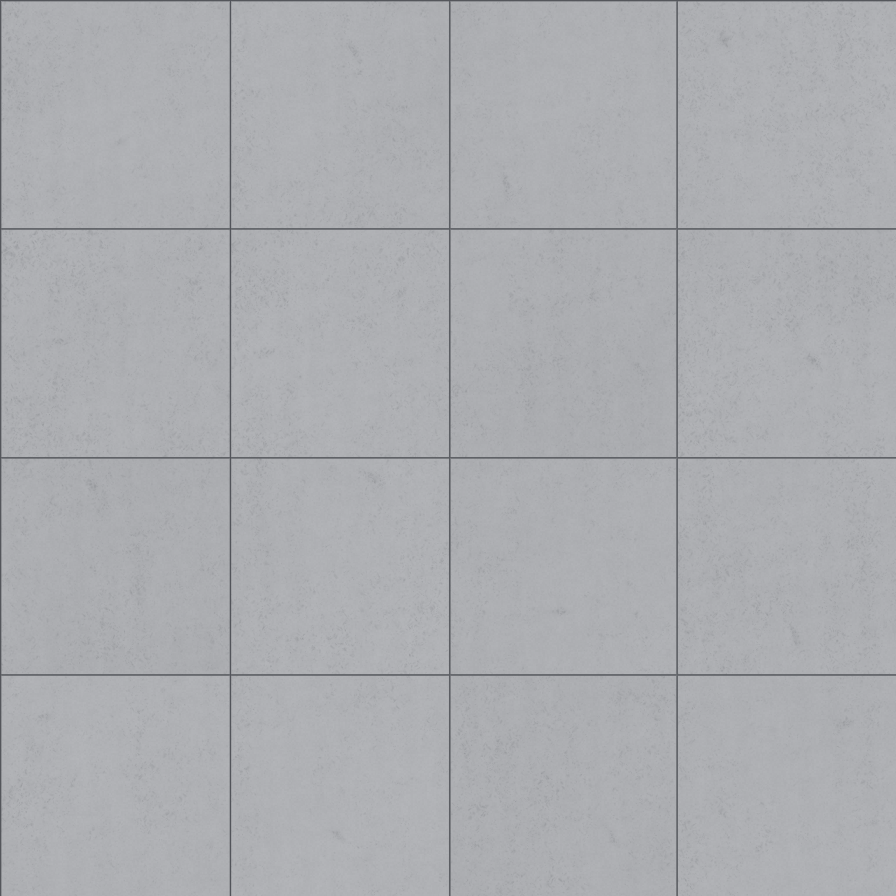
A three.js fragment shader for this texture:

```glsl
varying vec2 vUv;

const vec3 CONCRETE = vec3(0.683, 0.689, 0.703);
const vec3 PIT = vec3(0.50, 0.51, 0.525);
const vec3 JOINT = vec3(0.32, 0.33, 0.35);

// Slightly uneven joint positions between the four columns and four rows
const vec3 COLUMN_CUTS = vec3(0.2572, 0.5020, 0.7557);
const vec3 ROW_CUTS = vec3(0.2467, 0.4890, 0.7445);
const float OUTER_JOINT = 0.0007;

float hash(vec2 p) {
  vec3 q = fract(vec3(p.xyx) * 0.1031);
  q += dot(q, q.yzx + 33.33);
  return fract((q.x + q.y) * q.z);
}

vec2 hash2(vec2 p) {
  return vec2(hash(p), hash(p + 41.7));
}

// Smooth cloudy field, roughly -1 to 1
float layeredSines(vec2 p) {
  float sum = 0.0;
  float amplitude = 0.55;
  for (int i = 0; i < 5; i++) {
    p = mat2(0.8, 0.6, -0.6, 0.8) * p * 1.85 + 2.3;
    p += 0.7 * sin(p.yx * 0.8 + sum);
    sum += amplitude * sin(p.x) * cos(p.y * 0.9);
    amplitude *= 0.68;
  }
  return sum;
}

// Scattered round cells of random size; density sets how many are present
float cellularPits(vec2 p, float density) {
  vec2 cell = floor(p);
  float pits = 0.0;
  for (int y = -1; y <= 1; y++) {
    for (int x = -1; x <= 1; x++) {
      vec2 id = cell + vec2(float(x), float(y));
      float radius = 0.4 + 0.5 * hash(id + 9.2);
      float present = smoothstep(0.0, 0.4, density - hash(id + 23.1));
      float reach = length(p - id - hash2(id));
      pits = max(pits, present * (1.0 - smoothstep(0.0, radius, reach)));
    }
  }
  return pits;
}

float countCuts(float x, vec3 cuts) {
  return dot(step(cuts, vec3(x)), vec3(1.0));
}

float cutDistance(float x, vec3 cuts, float outer) {
  vec3 d = abs(x - cuts);
  return min(min(d.x, d.y), min(d.z, abs(x - outer)));
}

float jointLine(float d) {
  return 1.0 - smoothstep(0.0, 0.0016, d);
}

// One small elongated scuff at a random place in a tile
float scuff(vec2 p, vec2 seed) {
  vec2 d = p - 0.03 - 0.19 * hash2(seed + 5.0);
  float angle = 2.0 * hash(seed + 8.0) - 0.6;
  d = mat2(cos(angle), sin(angle), -sin(angle), cos(angle)) * d;
  return exp(-dot(d * vec2(100.0, 230.0), d * vec2(100.0, 230.0)));
}

vec3 concrete(vec2 p, vec2 seed) {
  vec2 q = p + seed * 7.31 + hash2(seed);

  // Broad tone, faint streaks and fine grain
  float tone = 0.016 * (hash(seed + 3.0) - 0.5);
  tone += 0.045 * dot(p - 0.125, hash2(seed + 6.0) - 0.5);
  tone += 0.006 * layeredSines(q * 6.0);
  tone += 0.004 * layeredSines(q * vec2(70.0, 9.0));
  tone += 0.006 * layeredSines(q * 75.0);
  tone += 0.014 * (hash(floor(q * 512.0)) - 0.5);

  // Worn patches gather pits, more often along the left side
  float wear = 0.20 + 0.17 * layeredSines(q * vec2(14.0, 8.0));
  wear += 0.20 * layeredSines(q * vec2(60.0, 45.0));
  wear += 0.12 * exp(-p.x * 26.0) + 0.14 * (hash(seed + 12.0) - 0.5);
  float mark = scuff(p, seed);
  float density = clamp(wear + 0.6 * mark, 0.05, 0.8);

  vec2 warped = q + 0.0012 * sin(q.yx * 410.0 + 2.0 * sin(q * 170.0));
  float pits = 0.25 * cellularPits(warped * vec2(300.0, 235.0), density);
  pits += 0.20 * cellularPits(warped * 430.0 + 17.0, density + 0.08);
  pits += 0.07 * cellularPits(warped * vec2(150.0, 110.0), density);
  pits += 0.10 * mark + 0.03 * max(wear, 0.0);

  return mix(CONCRETE + tone, PIT, clamp(pits, 0.0, 0.6));
}

void main() {
  vec2 tile = vec2(countCuts(vUv.x, COLUMN_CUTS), countCuts(vUv.y, ROW_CUTS));
  vec3 color = concrete(vUv - tile * 0.25, tile + 1.0);

  // Thin joints, with the outer ones on the left and top
  float across = jointLine(cutDistance(vUv.x, COLUMN_CUTS, OUTER_JOINT));
  float down = jointLine(cutDistance(vUv.y, ROW_CUTS, 1.0 - OUTER_JOINT));
  color = mix(color, JOINT, max(across, down));

  gl_FragColor = vec4(color, 1.0);
}
```
